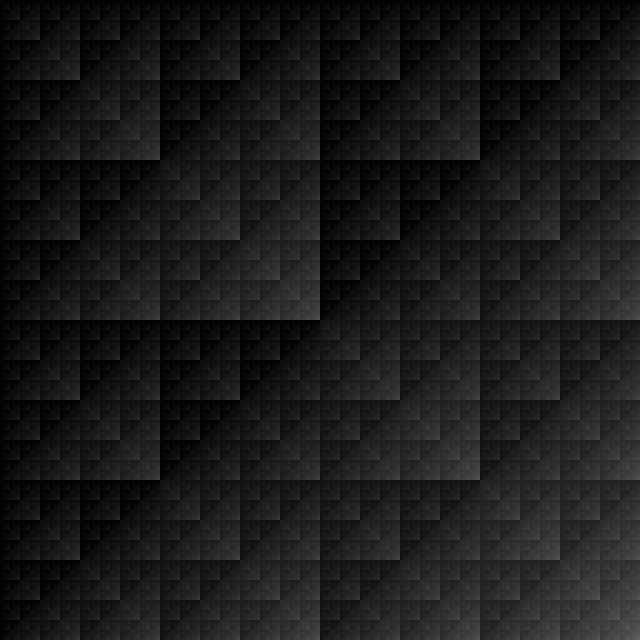
Give the GLSL for this pattern, as a Shadertoy shader.

```glsl
// Nested dark squares: eight halvings of the canvas, each lighting the lower right quarter of its tiles.

// Running area under a square wave that is 0 in the first half of each unit and 1 in the second.
vec2 waveArea(vec2 t) {
    return 0.5 * floor(t) + max(fract(t) - 0.5, 0.0);
}

// Square wave averaged over one pixel, for smooth edges at any size.
vec2 secondHalf(vec2 t, vec2 pixel) {
    return (waveArea(t + 0.5 * pixel) - waveArea(t - 0.5 * pixel)) / pixel;
}

void mainImage(out vec4 fragColor, in vec2 fragCoord) {
    // Canvas units, measured from the upper left corner
    vec2 uv = fragCoord / iResolution.xy;
    uv.y = 1.0 - uv.y;

    // Each level doubles the tile count and adds a slightly fainter step of light
    float shade = 0.008;
    float tiles = 1.0;
    float weight = 0.065;
    for (int level = 0; level < 8; level++) {
        vec2 lit = secondHalf(uv * tiles, tiles / iResolution.xy);
        shade += weight * lit.x * lit.y;
        tiles *= 2.0;
        weight *= 0.9;
    }

    fragColor = vec4(vec3(shade), 1.0);
}
```
